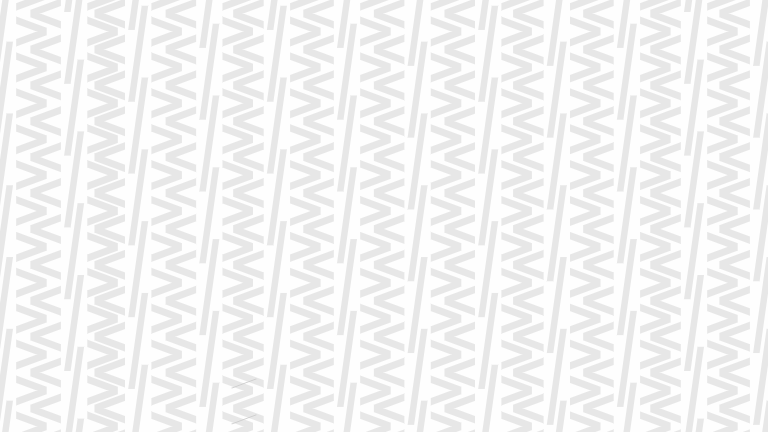
Reproduce this pattern procedurally as a WebGL 1 fragment shader.

```glsl
precision highp float;
// Staggered slashes alternating with columns of interlocked chevrons.

uniform vec2 u_resolution;

// Lengths are in units of 1/432 of the canvas height, y runs downward.
const float HEIGHT = 432.0;
const vec3 PAPER = vec3(0.995);
const vec3 INK = vec3(0.905);
const vec3 SCRATCH = vec3(0.80);

const float FIRST_COLUMN = 3.0;
const float COLUMN_PITCH = 69.1;
// Sideways drift of each slash column
const vec4 DRIFT_A = vec4(0.0, 2.0, -3.0, -1.0);
const vec4 DRIFT_B = vec4(-2.5, -1.5, 0.0, 1.5);
const vec4 DRIFT_C = vec4(1.0, 2.0, 0.0, 0.0);
// Vertical stagger of each slash column, in quarter periods
const vec4 STAGGER_A = vec4(3.0, 0.0, 1.0, 2.0);
const vec4 STAGGER_B = vec4(1.0, 2.0, 3.0, 1.0);
const vec4 STAGGER_C = vec4(3.0, 2.0, 0.0, 3.0);

const float SLASH_PERIOD = 71.8;
const float SLASH_BOTTOM = 12.0;
const float SLASH_HEIGHT = 96.0;
const float SLASH_LEAN = 13.5;
const float SLASH_WIDTH = 6.5;

const float CHEVRON_PERIOD = 35.9;
const float CHEVRON_APEX = 31.5;
const float CHEVRON_LENGTH = 30.5;
const float CHEVRON_SLOPE = 0.37;
const float CHEVRON_THICKNESS = 7.4;
const float CHEVRON_MARGIN = 13.2;

// Entry of a twelve-value list held in three vectors
float pick(float i, vec4 a, vec4 b, vec4 c) {
  vec4 row = i < 4.0 ? a : (i < 8.0 ? b : c);
  vec4 slot = vec4(equal(vec4(mod(i, 4.0)), vec4(0.0, 1.0, 2.0, 3.0)));
  return dot(row, slot);
}

float columnX(float i) {
  return FIRST_COLUMN + COLUMN_PITCH * i + pick(i, DRIFT_A, DRIFT_B, DRIFT_C);
}

// Leaning bars with level ends; neighbours overlap in height
float slashes(vec2 p, float bottom) {
  float rise = mod(bottom - p.y, SLASH_PERIOD);
  float d = 1e3;
  for (int k = -1; k <= 1; k++) {
    float h = rise + float(k) * SLASH_PERIOD;
    float center = SLASH_LEAN * (h / SLASH_HEIGHT - 0.5);
    float bar = abs(p.x - center) - 0.5 * SLASH_WIDTH;
    d = min(d, max(bar, max(-h, h - SLASH_HEIGHT)));
  }
  return d;
}

// Chevrons opening at x = 0 and pointing toward positive x
float chevrons(float x, float y, float apex) {
  float v = mod(y - apex + 0.5 * CHEVRON_PERIOD, CHEVRON_PERIOD) - 0.5 * CHEVRON_PERIOD;
  float arm = abs(abs(v) - CHEVRON_SLOPE * (CHEVRON_LENGTH - x)) - 0.5 * CHEVRON_THICKNESS;
  arm /= sqrt(1.0 + CHEVRON_SLOPE * CHEVRON_SLOPE);
  return max(arm, abs(x - 0.5 * CHEVRON_LENGTH) - 0.5 * CHEVRON_LENGTH);
}

float segment(vec2 p, vec2 a, vec2 b) {
  vec2 ab = b - a;
  return length(p - a - ab * clamp(dot(p - a, ab) / dot(ab, ab), 0.0, 1.0));
}

float coverage(float d, float pixel) {
  return clamp(0.5 - d / pixel, 0.0, 1.0);
}

void main() {
  float pixel = HEIGHT / u_resolution.y;
  vec2 p = gl_FragCoord.xy * pixel;
  p.y = HEIGHT - p.y;

  float d = 1e3;
  for (int n = 0; n < 12; n++) {
    float i = float(n);
    float x = columnX(i);
    float stagger = pick(i, STAGGER_A, STAGGER_B, STAGGER_C);
    d = min(d, slashes(p - vec2(x, 0.0), SLASH_BOTTOM + 0.25 * SLASH_PERIOD * stagger));

    // Opposed chevrons hang from both edges of the gap to the next column
    if (n < 11) {
      float left = x + CHEVRON_MARGIN;
      float right = columnX(i + 1.0) - CHEVRON_MARGIN;
      d = min(d, chevrons(p.x - left, p.y, CHEVRON_APEX));
      d = min(d, chevrons(right - p.x, p.y, CHEVRON_APEX + 0.5 * CHEVRON_PERIOD));
    }
  }
  vec3 color = mix(PAPER, INK, coverage(d, pixel));

  // Two hairline scratches near the lower edge
  for (int k = 0; k < 2; k++) {
    vec2 start = vec2(232.0, 388.0 + CHEVRON_PERIOD * float(k));
    float hair = segment(p, start, start + vec2(24.0, -9.0)) - 0.4;
    color = mix(color, SCRATCH, coverage(hair, pixel));
  }
  gl_FragColor = vec4(color, 1.0);
}
```
